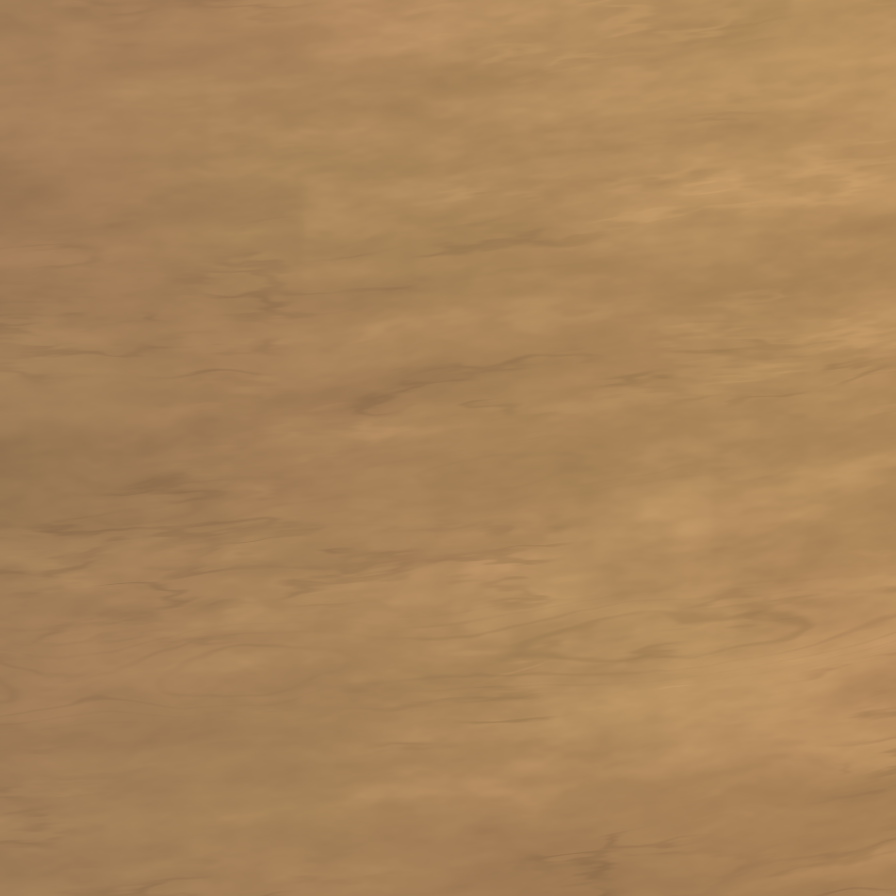
This texture is drawn by a Shadertoy shader. Its source:

```glsl
// Soft, blurred oak floor planks with nearly horizontal grain and a warm light from the right.

const vec3 DARK_OAK  = vec3(0.612, 0.472, 0.322);
const vec3 MID_OAK   = vec3(0.665, 0.517, 0.350);
const vec3 LIGHT_OAK = vec3(0.745, 0.583, 0.400);
const vec3 HONEY_TINT = vec3(0.012, 0.005, -0.016);
const vec3 ROSE_TINT  = vec3(0.007, -0.005, 0.005);

const float GRAIN_SLOPE = 0.09;      // rise of the grain towards the right
const float PLANK_HEIGHT = 0.118;
const float PLANK_LENGTH = 1.3;
const float PLANK_CONTRAST = 0.5;
const float BAND_CONTRAST = 2.1;
const float STREAK_CONTRAST = 1.2;
const float MOTTLE_CONTRAST = 0.75;
const float FIBRE_CONTRAST = 0.22;
const float PORE_DEPTH = 0.8;
const float GLINT_HEIGHT = 0.4;
const float FIGURE_DEPTH = 0.75;
const float FIGURE_PERIOD = 0.46;
const float TAU = 6.28318;

float hash(vec2 p) {
    return fract(sin(dot(p, vec2(127.1, 311.7))) * 43758.5453);
}

float noise(vec2 p) {
    vec2 i = floor(p), f = fract(p);
    f = f * f * f * (f * (f * 6.0 - 15.0) + 10.0);
    return mix(mix(hash(i), hash(i + vec2(1, 0)), f.x),
               mix(hash(i + vec2(0, 1)), hash(i + vec2(1, 1)), f.x), f.y);
}

float fbm(vec2 p) {
    float sum = 0.0, amp = 0.5;
    for (int i = 0; i < 4; i++) {
        sum += amp * noise(p);
        p = mat2(1.98, 0.06, -0.06, 1.98) * p + 17.3;
        amp *= 0.5;
    }
    return sum / 0.9375;
}

// Tone of each staggered plank, with soft joints
float plankTone(vec2 p) {
    float y = p.y / PLANK_HEIGHT + 0.35;
    float tone = 0.0;
    for (int k = -1; k <= 1; k++) {
        float row = floor(y) + float(k);
        float weight = smoothstep(-0.08, 0.08, y - row) * smoothstep(-0.08, 0.08, row + 1.0 - y);
        float x = p.x / PLANK_LENGTH + hash(vec2(row, 3.7)) + 4.0;
        float id = floor(x);
        float joint = smoothstep(0.0, 0.012, fract(x));
        tone += weight * mix(hash(vec2(id - 1.0, row)), hash(vec2(id, row)), joint);
    }
    return tone - 0.5;
}

// Fine broken lines along the grain, gathered in sparse patches
float pores(vec2 p, float seed) {
    float ridge = 1.0 - abs(2.0 * fbm(p * vec2(8.0, 48.0) + seed) - 1.0);
    float patches = smoothstep(0.46, 0.66, fbm(p * vec2(3.5, 11.0) + seed * 0.3));
    float breaks = smoothstep(0.2, 0.7, noise(p * vec2(14.0, 60.0) + seed));
    return smoothstep(0.78, 1.0, ridge) * patches * breaks;
}

// Pointed growth-ring lenses strung along one band
float cathedral(vec2 p, float centre, float halfWidth, float seed) {
    float across = (p.y - centre) / halfWidth;
    float along = p.x + 0.25 * (noise(vec2(p.x * 3.0, seed)) - 0.5);
    float field = across * across - 0.55 * cos(TAU * (along / FIGURE_PERIOD + seed));
    field += 1.1 * (fbm(p * vec2(7.0, 22.0) + seed) - 0.5);
    float ring = abs(fract(field * 1.3) - 0.5) * 2.0;
    float strength = 0.25 + 0.75 * smoothstep(0.25, 0.7, noise(p * vec2(9.0, 28.0) + seed));
    return smoothstep(0.62, 1.0, ring) * exp(-across * across * 0.9) * strength;
}

void mainImage(out vec4 fragColor, in vec2 fragCoord) {
    vec2 uv = fragCoord / iResolution.xy;

    // Grain space: tilted and gently bent
    vec2 p = vec2(uv.x, uv.y - GRAIN_SLOPE * uv.x * (0.4 + 0.6 * uv.x));
    vec2 g = p;
    g.y += 0.026 * (fbm(p * vec2(3.0, 5.0) + 2.0) - 0.5);
    g.y += 0.006 * (noise(p * vec2(16.0, 24.0)) - 0.5);

    // Light falls off to the left and towards the lower corner
    float tone = -0.16 + 1.0 * (uv.x - 0.5) + 0.35 * (uv.y - 0.5);

    // Wood structure from broad to fine
    tone += PLANK_CONTRAST * plankTone(p);
    tone += BAND_CONTRAST * (fbm(g * vec2(1.6, 9.0) + 5.0) - 0.5);
    tone += STREAK_CONTRAST * (fbm(g * vec2(5.0, 28.0) + 11.0) - 0.5);
    tone += MOTTLE_CONTRAST * (fbm(g * vec2(22.0, 46.0) + 23.0) - 0.5);
    tone += FIBRE_CONTRAST * (noise(g * vec2(55.0, 150.0) + 61.0) - 0.5);
    tone -= PORE_DEPTH * pores(g, 31.0);
    tone += GLINT_HEIGHT * pores(g, 73.0);
    tone -= FIGURE_DEPTH * cathedral(g, 0.235, 0.034, 0.45);
    tone -= 0.3 * FIGURE_DEPTH * cathedral(g, 0.43, 0.028, 0.72);

    // Colour ramp with faint honey and rose drifts
    vec3 color = MID_OAK;
    color += max(tone, 0.0) * (LIGHT_OAK - MID_OAK);
    color += min(tone, 0.0) * (MID_OAK - DARK_OAK);
    color += HONEY_TINT * (uv.x - 0.5);
    color += ROSE_TINT * 2.0 * (fbm(uv * vec2(3.0, 4.0) + 40.0) - 0.5);

    fragColor = vec4(clamp(color, 0.0, 1.0), 1.0);
}
```
